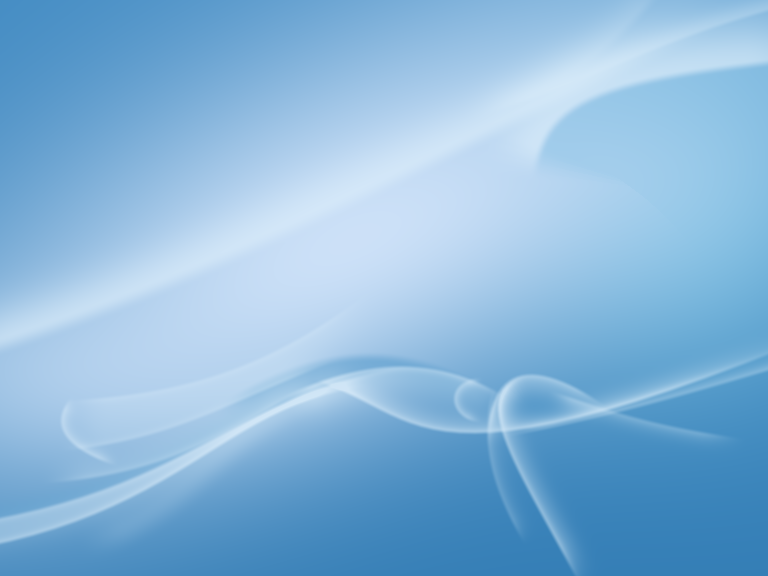
Give the GLSL for this background, as a Shadertoy shader.

```glsl
// Soft blue backdrop with a diagonal haze and translucent ribbons of light.

vec2 bezier(vec2 a, vec2 b, vec2 c, vec2 d, float t) {
    float u = 1.0 - t;
    return u * u * u * a + 3.0 * u * t * (u * b + t * c) + t * t * t * d;
}

// Veil with one crisp edge along a curve, fading over "width" to its left
// (or to its right when the width is negative).
float veil(vec2 p, vec2 a, vec2 b, vec2 c, vec2 d, float width, float soft) {
    const float STEPS = 28.0;
    float nearest = 1e5, side = 1.0, along = 0.0;
    vec2 start = a;
    for (float i = 0.0; i < STEPS; i++) {
        vec2 end = bezier(a, b, c, d, (i + 1.0) / STEPS);
        vec2 dir = end - start, rel = p - start;
        float h = clamp(dot(rel, dir) / dot(dir, dir), 0.0, 1.0);
        vec2 gap = rel - dir * h;
        float dist = dot(gap, gap);
        if (dist < nearest) {
            nearest = dist;
            side = dir.x * rel.y - dir.y * rel.x < 0.0 ? -1.0 : 1.0;
            along = (i + h) / STEPS;
        }
        start = end;
    }
    float s = sqrt(nearest) * side * sign(width);
    float body = smoothstep(-soft, soft, s) * exp(-s * s / (width * width));
    return body * smoothstep(0.0, 0.15, along) * smoothstep(1.0, 0.8, along);
}

// A veil with a fine bright rim on its crisp edge.
float ribbon(vec2 p, vec2 a, vec2 b, vec2 c, vec2 d, float width) {
    return 0.6 * veil(p, a, b, c, d, width, 0.014)
         + 0.4 * veil(p, a, b, c, d, sign(width) * 0.025, 0.012);
}

float glow(vec2 p, vec2 center, vec2 size) {
    vec2 q = (p - center) / size;
    return exp(-dot(q, q));
}

void mainImage(out vec4 fragColor, in vec2 fragCoord) {
    // The canvas spans 4 by 3 units
    vec2 p = fragCoord / iResolution.xy * vec2(4.0, 3.0);
    vec3 haze = vec3(0.80, 0.88, 0.97);
    vec3 light = vec3(0.86, 0.93, 0.98);
    vec3 shade = vec3(0.34, 0.61, 0.80);

    // Deep blue, aqua glow on the right, diagonal haze and low mist on the left
    vec3 color = mix(vec3(0.20, 0.49, 0.71), vec3(0.25, 0.54, 0.76), p.y / 3.0);
    color = mix(color, vec3(0.46, 0.74, 0.88), 0.9 * glow(p, vec2(3.6, 1.95), vec2(1.1, 1.0)));
    vec2 q = mat2(0.91, -0.41, 0.41, 0.91) * (p - vec2(1.85, 1.75));
    color = mix(color, haze, glow(q, vec2(0.0), vec2(2.5, q.y > 0.0 ? 1.12 : 0.92)));
    color = mix(color, haze, 0.45 * glow(p, vec2(0.4, 1.05), vec2(1.2, 0.42)));

    // Broad diagonal beam and the curling sheet at the upper right
    float beam = veil(p, vec2(-0.7, 0.98), vec2(1.2, 1.5), vec2(2.1, 2.15), vec2(3.9, 2.93), 0.19, 0.05);
    color = mix(color, light, 0.65 * beam);
    vec2 curlA = vec2(2.78, 2.05), curlB = vec2(2.82, 2.54), curlC = vec2(3.2, 2.60), curlD = vec2(4.6, 2.73);
    color = mix(color, vec3(0.46, 0.73, 0.88), 0.35 * veil(p, curlA, curlB, curlC, curlD, -0.5, 0.04));
    color = mix(color, light, 0.65 * veil(p, curlA, curlB, curlC, curlD, 0.21, 0.025));
    color = mix(color, light, 0.3 * veil(p, vec2(2.5, 2.40), vec2(3.2, 2.60), vec2(3.5, 2.87), vec2(4.5, 3.06), 0.07, 0.015));
    color = mix(color, light, 0.2 * veil(p, vec2(2.4, 2.35), vec2(3.1, 2.58), vec2(3.2, 2.8), vec2(3.5, 3.1), 0.12, 0.03));

    // Shadows behind the arch and above the lower left ribbon
    vec2 upA = vec2(-0.7, 0.21), upB = vec2(1.04, 0.34), upC = vec2(1.04, 0.92), upD = vec2(2.2, 1.11);
    color = mix(color, shade, 0.55 * veil(p, vec2(1.1, 0.85), vec2(1.65, 1.21), vec2(2.1, 1.25), vec2(2.65, 0.90), -0.12, 0.03));
    color = mix(color, shade, 0.5 * veil(p, upA, upB, upC, upD, 0.07, 0.02));

    // Folded strands on the left
    float strands = 0.35 * ribbon(p, vec2(0.30, 0.91), vec2(0.94, 0.94), vec2(1.4, 1.07), vec2(1.95, 1.50), -0.15)
        + 0.35 * ribbon(p, vec2(0.30, 0.65), vec2(0.94, 0.71), vec2(1.2, 0.92), vec2(1.8, 1.14), 0.15)
        + 0.35 * ribbon(p, vec2(0.20, 0.48), vec2(0.9, 0.53), vec2(1.15, 0.74), vec2(1.7, 1.04), 0.10)
        + 0.50 * ribbon(p, vec2(0.38, 0.94), vec2(0.22, 0.76), vec2(0.4, 0.64), vec2(0.62, 0.57), 0.05);
    color = mix(color, light, min(strands, 0.8));

    // Main ribbon sweeping over the arch and out to the right
    float sweep = 0.40 * ribbon(p, upA, upB, upC, upD, -0.13)
        + 0.50 * ribbon(p, vec2(-0.7, 0.08), vec2(0.94, 0.16), vec2(1.09, 0.92), vec2(1.95, 0.99), 0.13)
        + 0.18 * veil(p, vec2(0.4, 0.1), vec2(1.1, 0.3), vec2(1.2, 0.85), vec2(1.9, 0.98), 0.12, 0.08)
        + 0.50 * ribbon(p, vec2(1.45, 0.92), vec2(1.9, 1.14), vec2(2.3, 1.16), vec2(2.68, 0.90), -0.14)
        + 0.60 * ribbon(p, vec2(1.60, 1.03), vec2(2.24, 0.86), vec2(2.08, 0.32), vec2(4.6, 1.40), 0.08)
        + 0.35 * ribbon(p, vec2(2.60, 0.72), vec2(3.2, 0.83), vec2(3.6, 0.95), vec2(4.5, 1.22), 0.05);
    color = mix(color, light, min(sweep, 0.85));

    // Knot: shaded eye, rising stem, rounded top, tails and small crescent
    color = mix(color, vec3(0.30, 0.58, 0.78), 0.5 * glow(p, vec2(2.82, 0.88), vec2(0.17, 0.07)));
    float knot = 0.55 * ribbon(p, vec2(3.05, -0.1), vec2(2.71, 0.55), vec2(2.40, 0.95), vec2(2.75, 1.05), -0.08)
        + 0.50 * ribbon(p, vec2(2.54, 0.66), vec2(2.53, 1.14), vec2(2.81, 1.14), vec2(3.2, 0.85), -0.09)
        + 0.30 * ribbon(p, vec2(2.85, 0.97), vec2(3.2, 0.85), vec2(3.4, 0.78), vec2(3.9, 0.71), -0.06)
        + 0.25 * ribbon(p, vec2(2.57, 1.00), vec2(2.48, 0.65), vec2(2.6, 0.40), vec2(2.74, 0.15), 0.06)
        + 0.45 * ribbon(p, vec2(2.52, 1.03), vec2(2.30, 1.03), vec2(2.33, 0.80), vec2(2.52, 0.80), 0.04);
    color = mix(color, light, min(knot, 0.8));

    fragColor = vec4(color, 1.0);
}
```
